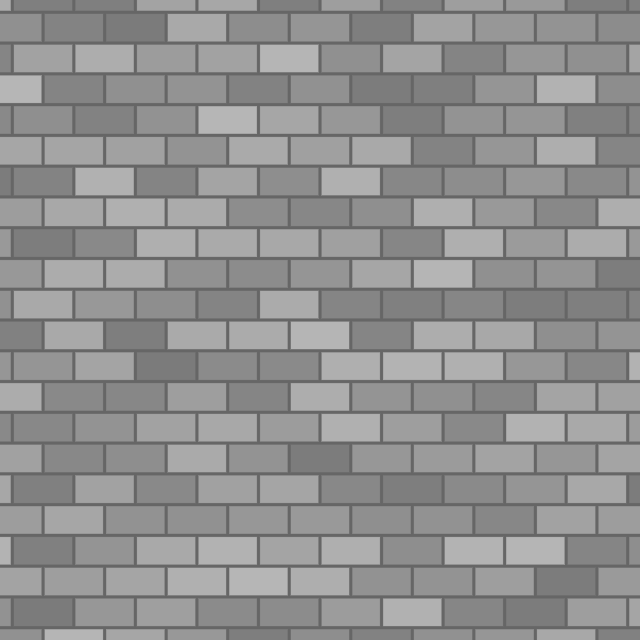
Write a WebGL 2 fragment shader that draws this pattern.

```glsl
#version 300 es
precision highp float;
// Running-bond brick wall: flat grey bricks, each with its own random shade,
// separated by dark mortar. Alternate courses shift by half a brick, and the
// mortar comes from the distance to the nearest brick border.

uniform vec2 u_resolution;
out vec4 outColor;

const vec2 REPEATS = vec2(10.4, 20.8);  // bricks and courses per canvas side
const float MORTAR_WIDTH = 0.0049;      // in canvas units
const vec3 MORTAR_COLOR = vec3(0.40);
const vec3 DARK_BRICK = vec3(0.48);
const vec3 LIGHT_BRICK = vec3(0.715);

// Random value in 0..1 for a brick cell
float hash(vec2 cell) {
    vec3 q = fract(vec3(cell.xyx) * 0.1031);
    q += dot(q, q.yzx + 33.33);
    return fract((q.x + q.y) * q.z);
}

// Wall coordinates with every odd course moved by half a brick
vec2 runningBond(vec2 p, vec2 repeats) {
    vec2 wall = p * repeats;
    wall.x += 0.5 * mod(floor(wall.y), 2.0);
    return wall;
}

// Distance to the nearest cell border, in canvas units
float borderDistance(vec2 wall, vec2 repeats) {
    vec2 d = (0.5 - abs(fract(wall) - 0.5)) / repeats;
    return min(d.x, d.y);
}

vec3 brickColor(vec2 cell, vec3 dark, vec3 light) {
    return mix(dark, light, hash(cell + 57.0));
}

void main() {
    float side = min(u_resolution.x, u_resolution.y);
    vec2 p = (gl_FragCoord.xy - 0.5 * u_resolution) / side;
    float softness = 0.75 / side;

    vec2 wall = runningBond(p, REPEATS);
    float edge = borderDistance(wall, REPEATS) - 0.5 * MORTAR_WIDTH;
    float brickMask = smoothstep(-softness, softness, edge);

    vec3 brick = brickColor(floor(wall), DARK_BRICK, LIGHT_BRICK);
    outColor = vec4(mix(MORTAR_COLOR, brick, brickMask), 1.0);
}
```
